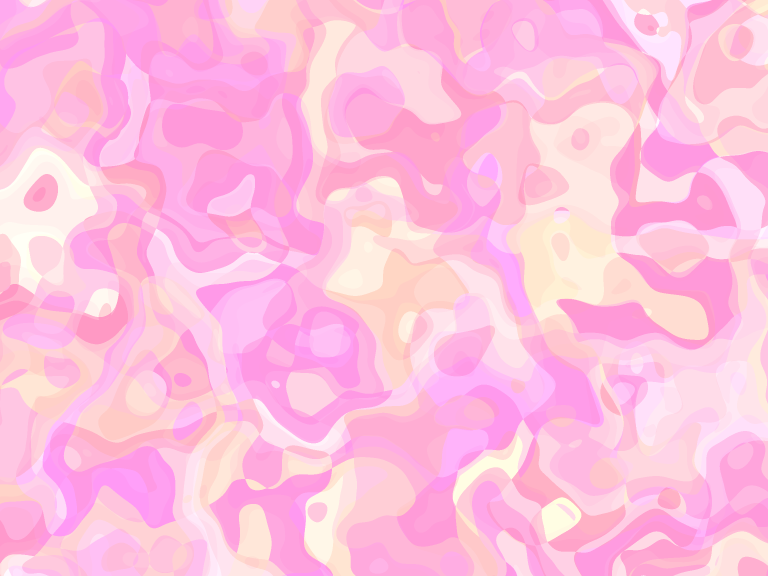
A Shadertoy shader for this background:

```glsl
// Flat pastel patches in pink, peach and lilac, folded into marbled blobs and ribbons.

const float CELLS_PER_HEIGHT = 9.4;
const int AA = 3; // supersamples per axis

vec2 hash2(vec2 p) {
    vec3 h = fract(p.xyx * vec3(0.1031, 0.1030, 0.0973));
    h += dot(h, h.yzx + 33.33);
    return fract((h.xx + h.yz) * h.zy);
}

// Dot product of a random unit gradient with the offset from its lattice corner
float cornerSlope(vec2 cell, vec2 offset) {
    float angle = 6.2832 * hash2(cell).x;
    return dot(vec2(cos(angle), sin(angle)), offset);
}

float gradientNoise(vec2 p) {
    vec2 i = floor(p), f = p - i;
    vec2 u = f * f * f * (f * (f * 6.0 - 15.0) + 10.0);
    vec2 e = vec2(1.0, 0.0);
    float low = mix(cornerSlope(i, f), cornerSlope(i + e, f - e), u.x);
    float high = mix(cornerSlope(i + e.yx, f - e.yx), cornerSlope(i + 1.0, f - 1.0), u.x);
    return mix(low, high, u.y);
}

vec2 noise2(vec2 p) {
    return vec2(gradientNoise(p), gradientNoise(p + vec2(37.4, 71.8)));
}

// Random offset, constant inside each unit cell, in -0.5 to 0.5
vec2 cellTint(vec2 p, float seed) {
    return hash2(floor(p) + seed) - 0.5;
}

// Checkerboard sign, -0.5 or 0.5
float checker(vec2 p) {
    vec2 cell = floor(p);
    return mod(cell.x + cell.y, 2.0) - 0.5;
}

vec3 patchColour(vec2 p) {
    // Strong warp folds the cell lattice over itself
    vec2 folded = p + 2.6 * noise2(p * 0.68) + 0.75 * noise2(p * 1.4 + 13.0);

    // A nearly parallel second lattice leaves ribbons along the edges
    vec2 shifted = folded * 0.93 + 0.65 * noise2(p * 0.8 + 53.0);

    // Contour bands nest smaller shapes inside the patches
    float band = floor(3.0 * gradientNoise(folded * 0.6 + 91.0) + 0.5);

    vec2 greenBlue = vec2(0.765, 0.876);
    greenBlue += vec2(0.26, 0.14) * cellTint(folded, 17.0);
    greenBlue += vec2(0.19, 0.11) * cellTint(shifted, 59.0);
    greenBlue += vec2(0.085, 0.025) * checker(folded);
    greenBlue += vec2(0.03, 0.008) * band;
    greenBlue.y += 0.3 * max(greenBlue.x - 0.84, 0.0); // paler blues in the lightest patches
    return vec3(1.0, clamp(greenBlue, vec2(0.6, 0.77), vec2(1.0)));
}

void mainImage(out vec4 fragColor, in vec2 fragCoord) {
    vec3 sum = vec3(0.0);
    for (int y = 0; y < AA; y++) {
        for (int x = 0; x < AA; x++) {
            vec2 jitter = (vec2(x, y) + 0.5) / float(AA) - 0.5;
            vec2 p = (fragCoord + jitter) / iResolution.y * CELLS_PER_HEIGHT;
            sum += patchColour(p + 20.0);
        }
    }
    fragColor = vec4(sum / float(AA * AA), 1.0);
}
```
